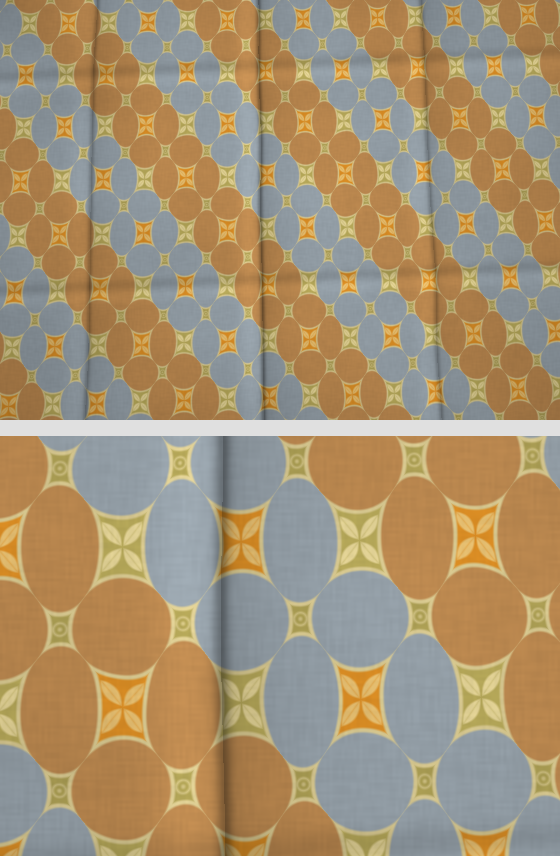
Top: the whole. Bottom: its middle third, enlarged.
Reproduce this pattern procedurally as a WebGL 2 fragment shader.

```glsl
#version 300 es
precision highp float;
// Folded printed cotton: tall ovals and round discs alternate on a lattice, leaving
// concave star cells with four petals and small dotted squares between them.
// Each cell is folded into one quadrant of distance functions; creases are shaded on top.

#define OVAL_RADII vec2(0.312, 0.525)
#define DISC_RADII vec2(0.405, 0.405)
#define CELL_ASPECT 1.33
#define LINE_WIDTH 0.034
#define WOBBLE 0.035
#define BROWN vec3(0.675, 0.490, 0.285)
#define BLUE vec3(0.535, 0.575, 0.605)
#define GREEN vec3(0.655, 0.605, 0.320)
#define ORANGE vec3(0.790, 0.510, 0.130)
#define CREAM vec3(0.780, 0.725, 0.520)
#define FOLD_DEPTH 0.30
#define WEAR 0.07

uniform vec2 u_resolution;
out vec4 outColor;

float hash(vec2 p) {
    vec3 h = fract(vec3(p.xyx) * 0.1031);
    h += dot(h, h.yzx + 33.33);
    return fract((h.x + h.y) * h.z);
}

float noise(vec2 p) {
    vec2 i = floor(p), f = fract(p);
    f = f * f * (3.0 - 2.0 * f);
    return mix(mix(hash(i), hash(i + vec2(1, 0)), f.x),
               mix(hash(i + vec2(0, 1)), hash(i + vec2(1, 1)), f.x), f.y);
}

float ellipseDistance(vec2 p, vec2 radii) {
    float k = length(p / radii);
    return k * (k - 1.0) / max(length(p / (radii * radii)), 0.001);
}

float cover(float d, float soft) {
    return 1.0 - smoothstep(-soft, soft, d);
}

// Slightly tilted cloth seen in perspective: canvas to (column, row), rows going down.
vec2 clothCoords(vec2 p) {
    float dx = p.x - 0.5417;
    float pitch = 0.0892 + 0.0106 * p.y + (dx < 0.0 ? 0.0047 : 0.0);
    float t = p.y + dx * (0.018 + 0.017 * p.y) - 0.0486;
    return vec2(5.0 + dx / pitch, t * (8.29 - 0.578 * t));
}

// Brightness of the vertical folds and the fainter horizontal creases.
float foldShade(vec2 p) {
    float shade = 1.0;
    for (int i = 0; i < 3; i++) {
        float k = float(i);
        float d = p.x - (0.229 + 0.386 * k + (0.037 * k - 0.024) * p.y);
        d += 0.006 * (noise(vec2(k * 7.0, p.y * 6.0)) - 0.5);
        float depth = FOLD_DEPTH * (1.0 - 0.35 * abs(k - 1.0));
        shade -= depth * exp(-d * d / 0.00004);
        shade -= depth * 0.45 * step(0.0, d) * exp(-d / 0.035);
        shade += depth * 0.28 * exp(-pow((d + 0.03) / 0.025, 2.0));
    }
    for (int i = 0; i < 2; i++) {
        float d = p.y - (0.19 + 0.51 * float(i) - 0.045 * p.x);
        shade += 0.05 * exp(-pow((d - 0.018) / 0.018, 2.0));
        shade -= 0.10 * exp(-pow((d + 0.008) / 0.014, 2.0));
    }
    return shade;
}

void main() {
    vec2 p = gl_FragCoord.xy / u_resolution.y;
    p.y = 1.0 - p.y;
    float soft = 0.008 + 7.0 / u_resolution.y;

    // Lattice cell centred on a star, with a hand-drawn wobble.
    vec2 c = clothCoords(p);
    c += WOBBLE * (vec2(noise(c * 2.3), noise(c * 2.3 + 40.0)) - 0.5);
    vec2 id = floor(c + 0.5);
    vec2 local = c - id;
    vec2 q = abs(local) * vec2(1.0, CELL_ASPECT);
    vec2 corner = 0.5 * vec2(1.0, CELL_ASPECT);
    bool isOrange = mod(id.x - id.y, 2.0) > 0.5;

    // Ovals beside the star, discs above and below it.
    float oval = ellipseDistance(q - vec2(corner.x, 0.0), OVAL_RADII);
    float disc = ellipseDistance(q - vec2(0.0, corner.y), DISC_RADII);
    float shape = min(oval, disc);

    // Every oval and disc takes the diagonal band of the orange star it touches.
    vec2 owner = id;
    if (!isOrange) owner += oval < disc ? vec2(sign(local.x), 0.0) : vec2(0.0, sign(local.y));
    vec3 fill = mod(owner.x - owner.y, 4.0) < 2.0 ? BROWN : BLUE;

    // Star cell with four diagonal petals, each split by a vein.
    vec3 ground = isOrange ? ORANGE : GREEN;
    vec3 petalColor = mix(CREAM, ground, isOrange ? 0.35 : 0.05) * 1.06;
    vec2 axis = normalize(vec2(0.62, 0.78));
    float t = (dot(q, axis) - 0.015) / 0.25;
    float across = abs(q.x * axis.y - q.y * axis.x);
    float petal = cover(across - 0.21 * t * (1.0 - t), soft);
    petal *= 1.0 - 0.45 * cover(across - 0.004, soft);
    vec3 star = mix(ground, petalColor, petal);

    // Small green square with a ringed dot.
    float r = length(q - corner);
    float rings = min(abs(r - 0.052) - 0.009, r - 0.016);
    vec3 square = mix(GREEN * 0.95, CREAM, 0.7 * cover(rings, soft));

    float inStar = cover(q.x / corner.x + q.y / corner.y - 1.0, soft);
    vec3 gap = mix(square, star, inStar);
    vec3 color = mix(gap, CREAM, cover(shape - LINE_WIDTH, soft));
    color = mix(color, fill, cover(shape, soft));

    // Weave, uneven dye, folds and light falloff.
    float weave = noise(p * vec2(70.0, 420.0)) + noise(p * vec2(420.0, 70.0)) - 1.0;
    float blotch = noise(p * 5.0) + 0.5 * noise(p * 13.0) - 0.75;
    color *= 1.0 + WEAR * (0.5 * weave + blotch);
    vec2 fromCentre = p - vec2(0.72, 0.45);
    color *= foldShade(p) * (1.05 - 0.22 * dot(fromCentre, fromCentre));
    outColor = vec4(clamp(color, 0.0, 1.0), 1.0);
}
```
